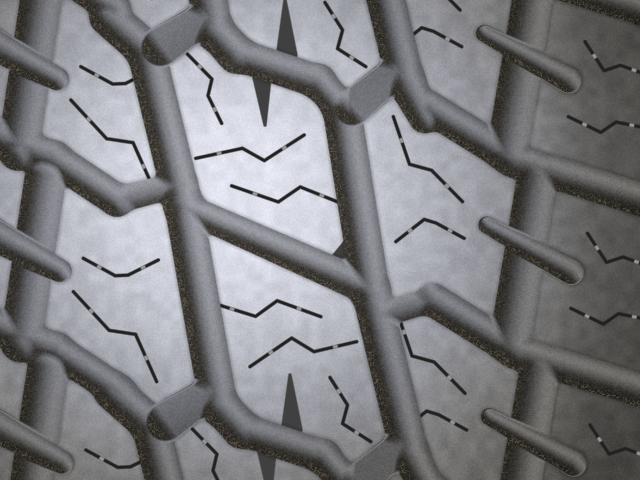
Write a Shadertoy shader that draws this texture.

```glsl
// Worn tyre tread: pale rubber blocks cut by a winding net of grooves, with zigzag sipes.
// Grooves are merged capsules; the centre repeats once per pitch, the shoulders twice.
// The offset from each groove axis shades its floor, dark wall and dust.

const float VIEW_HEIGHT = 5.76;          // canvas height in tread units
const vec2 PITCH = vec2(.06, 4.5);       // repeat of the centre
const vec2 HALF_PITCH = vec2(.03, 2.3);  // repeat of the shoulders
const vec2 WALL_SIDE = vec2(-.78, .63);  // shadowed side of a groove

float hash(vec2 p) {
    p = fract(p * vec2(.1031, .1137));
    p += dot(p, p.yx + 33.33);
    return fract((p.x + p.y) * p.x * 91.7);
}

float noise(vec2 p) {
    vec2 i = floor(p), f = fract(p);
    f = f * f * (3. - 2. * f);
    return mix(mix(hash(i), hash(i + vec2(1, 0)), f.x),
               mix(hash(i + vec2(0, 1)), hash(i + 1.), f.x), f.y);
}

// Tapered capsule: distance in x, offset from its axis in radii in yz
vec3 bar(vec2 p, vec4 ends, float ra, float rb) {
    vec2 ab = ends.zw - ends.xy, q = p - ends.xy;
    float h = clamp(dot(q, ab) / dot(ab, ab), 0., 1.), r = mix(ra, rb, h);
    q -= ab * h;
    return vec3(length(q) - r, q / r);
}

// Smooth union that also blends the axis offsets
vec3 join(vec3 a, vec3 b) {
    float k = .07, h = clamp(.5 + .5 * (b.x - a.x) / k, 0., 1.);
    return mix(b, a, h) - vec3(k * h * (1. - h), 0, 0);
}

// Raised bar laid across a groove
vec3 lay(vec3 g, vec3 b) {
    return vec3(min(g.x, b.x), mix(g.yz, b.yz, smoothstep(.03, -.03, b.x)));
}

// Groove of constant radius through three points
vec3 bend(vec2 p, vec4 ab, vec2 c, float r) {
    return join(bar(p, ab, r, r), bar(p, vec4(ab.zw, c), r, r));
}

vec3 centreGrooves(vec2 p) {
    vec3 g = bend(p, vec4(1.3, .2, 1.75, .6), vec2(2.2, 2.45), .23);
    g = join(g, bend(p, vec4(2.2, 2.45, 2.62, 4.85), vec2(2.9, 5.15), .23));
    g = join(g, bend(p, vec4(2.9, 5.15, 3.88, 5.48), vec2(4.16, 5.8), .2));
    g = join(g, bend(p, vec4(4.1, 1.3, 4.45, 3.5), vec2(4.92, 5.45), .23));
    g = join(g, bar(p, vec4(4.92, 5.45, 5.16, 5.9), .23, .2));
    g = join(g, bar(p, vec4(2.25, 2.5, 4.4, 3.45), .17, .2));
    g = join(g, bar(p, vec4(1.4, 2.4, 2.2, 2.2), .16, .15));
    g = join(g, bar(p, vec4(4.55, 3.78, 5.2, 3.6), .16, .14));
    g = lay(g, bar(p, vec4(1.95, .55, 2.45, .22), .24, .2));
    return lay(g, bar(p, vec4(4.25, 1.28, 4.75, .86), .22, .2));
}

vec3 shoulderGrooves(vec2 p) {
    vec3 g = bend(p, vec4(-.2, 1.55, .65, 1.9), vec2(1.4, 2.4), .2);
    g = join(g, bend(p, vec4(5.2, 3.6, 6.2, 4.22), vec2(7.9, 4.75), .2));
    g = join(g, bar(p, vec4(.55, 2.1, .25, 4.1), .25, .25));
    g = join(g, bar(p, vec4(6.45, 2.1, 6.12, 4.1), .24, .25));
    g = lay(g, bar(p, vec4(-.1, 2.8, .72, 3.25), .2, .14));
    return lay(g, bar(p, vec4(5.84, 2.7, 6.86, 3.26), .1, .16));
}

// Tapered notches in the centre blocks
float notches(vec2 p) {
    float d = bar(p, vec4(3.18, 1.5, 3.14, .85), .02, .13).x;
    d = min(d, bar(p, vec4(3.48, 4.5, 3.5, 5.15), .02, .13).x);
    return min(d, bar(p, vec4(4.26, 2.75, 4.2, 3.2), .02, .3).x);
}

// Slit with two kinks pushed sideways: its distance in x, that of its glints in y
vec2 sipe(vec2 p, vec4 ends, vec2 push) {
    vec2 a = ends.xy, d = ends.zw, n = normalize(vec2(a.y - d.y, d.x - a.x));
    vec2 b = mix(a, d, .43) + n * push.x, c = mix(a, d, .6) + n * push.y;
    float r = .02, arms = min(bar(p, vec4(a, b), r, r).x, bar(p, vec4(c, d), r, r).x);
    float glint = min(length(p - (a + b) / 2.), length(p - (c + d) / 2.)) - .03;
    return vec2(min(arms, bar(p, vec4(b, c), r, r).x), glint);
}

vec2 centreSipes(vec2 p) {
    vec2 s = sipe(p, vec4(2.35, 1.9, 3.65, 1.62), vec2(0, .2));
    s = min(s, sipe(p, vec4(2.78, 2.23, 4.12, 2.45), vec2(.1, -.12)));
    s = min(s, sipe(p, vec4(2.5, 3.62, 3.85, 3.8), vec2(.1, -.12)));
    s = min(s, sipe(p, vec4(3, 4.4, 4.28, 4.1), vec2(-.22, 0)));
    s = min(s, sipe(p, vec4(2.25, .65, 2.66, 1.48), vec2(-.13, 0)));
    return min(s, sipe(p, vec4(3.96, 4.53, 4.45, 5.3), vec2(0, .17)));
}

vec2 shoulderSipes(vec2 p) {
    vec2 s = sipe(p, vec4(.88, 3.5, 1.88, 4.58), vec2(0, -.2));
    s = min(s, sipe(p, vec4(1, 3.1, 1.9, 3.12), vec2(.2, .19)));
    s = min(s, sipe(p, vec4(4.72, 1.4, 5.55, 2.42), vec2(.21, .05)));
    s = min(s, sipe(p, vec4(4.75, 2.9, 5.57, 2.86), vec2(-.25, -.2)));
    s = min(s, sipe(p, vec4(6.85, 3.7, 7.8, 3.84), vec2(.13, -.02)));
    return min(s, sipe(p, vec4(7.05, 2.8, 7.8, 3.2), vec2(.2, .05)));
}

void mainImage(out vec4 fragColor, in vec2 fragCoord) {
    float px = VIEW_HEIGHT / iResolution.y, notch = 9.;
    vec2 p = vec2(fragCoord.x, iResolution.y - fragCoord.y) * px, slit = vec2(9);
    vec3 groove = vec3(9, 0, 0);
    for (int k = -2; k <= 2; k++) {
        vec2 s = p - float(k) * HALF_PITCH, c = p - float(k) * PITCH;
        groove = join(join(groove, shoulderGrooves(s)), centreGrooves(c));
        slit = min(slit, min(shoulderSipes(s), centreSipes(c)));
        notch = min(notch, notches(c));
    }
    // Lamp falloff and rubber grain
    vec2 lamp = (p - vec2(2.8, 2.3)) / vec2(3.8, 3.5);
    float light = exp(-dot(lamp, lamp)), grain = noise(p * 70.) - .5;
    vec3 tint = mix(vec3(1.02, 1, .96), vec3(.98, .99, 1.04), smoothstep(.1, .6, light));
    // Blocks
    vec3 col = tint * (mix(.24, .87, light) + .07 * noise(p * 9.) + .05 * grain);
    col *= 1. - .2 * smoothstep(6.2, 7.2, p.x);
    col = mix(col, vec3(.25), smoothstep(px, -px, notch));
    col = mix(col, vec3(.13), smoothstep(px, -px, slit.x));
    col = mix(col, vec3(.7), .8 * smoothstep(px, -px, max(slit.x, slit.y)));
    // Groove floor, wall and dust
    float side = dot(groove.yz, WALL_SIDE), crown = side + .4;
    float wall = smoothstep(.0, .55, side);
    vec3 bed = tint * (.2 + .22 * light + .2 * exp(-5. * crown * crown) + .06 * grain);
    bed = mix(bed, vec3(.15, .14, .12) + .08 * light + .1 * grain, wall);
    float dust = smoothstep(.4, .7, side) * smoothstep(.5, .85, noise(p * 60.));
    bed = mix(bed, vec3(.48, .43, .36), .45 * dust);
    col *= 1. - .15 * smoothstep(.05, 0., groove.x);
    fragColor = vec4(mix(col, bed, smoothstep(px, -px, groove.x)), 1);
}
```
